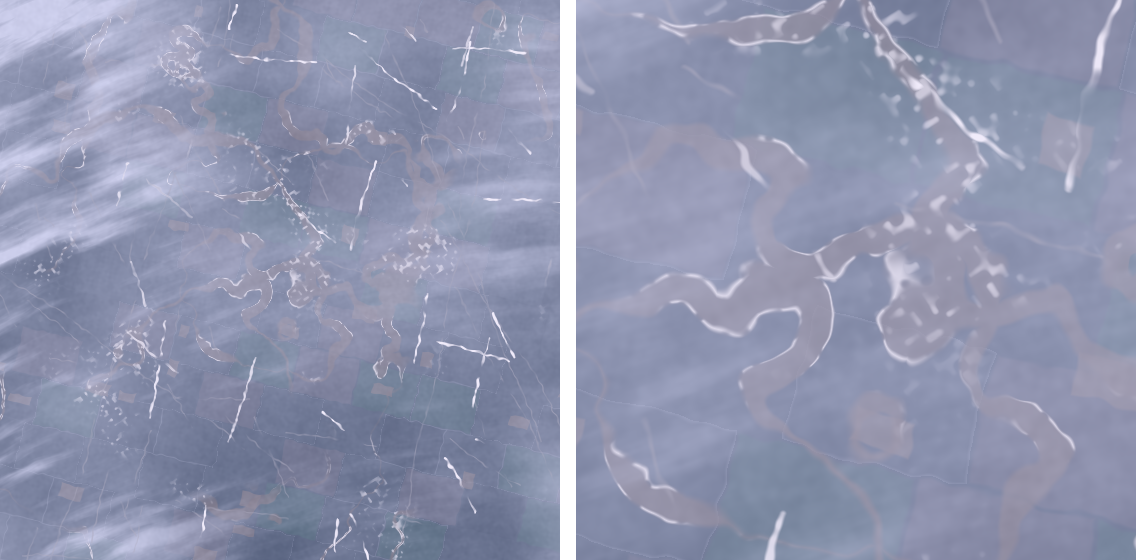
Left, the full canvas; right, a detail of the centre.
A WebGL 2 fragment shader for this texture:

```glsl
#version 300 es
precision highp float;
// Hazy aerial farmland: mauve valleys, bright broken tracks and streaks of thin cloud.
#define TRACKS 80
#define ROADS 8
#define FIELD_SCALE vec2(9.0, 12.0)
#define FIELD_TILT 0.24
#define VALLEY_SCALE 3.6
#define HAZE_BASE 0.06
#define CLOUD_GAIN 0.72
#define GRAIN 0.06
#define GROUND vec3(0.378, 0.418, 0.530)
#define HAZE vec3(0.775, 0.785, 0.900)
#define SOIL vec3(0.515, 0.480, 0.535)
#define GLINT vec3(0.94, 0.92, 0.98)

uniform vec2 u_resolution;
out vec4 fragColor;

float hash(vec2 p) {
  return fract(sin(dot(p, vec2(127.1, 311.7))) * 43758.5453);
}

float noise(vec2 p) {
  vec2 i = floor(p), f = fract(p);
  f = f * f * (3.0 - 2.0 * f);
  return mix(mix(hash(i), hash(i + vec2(1, 0)), f.x),
             mix(hash(i + vec2(0, 1)), hash(i + vec2(1, 1)), f.x), f.y);
}

float fbm(vec2 p) {
  float sum = 0.0, amp = 0.53;
  for (int i = 0; i < 4; i++) {
    sum += amp * noise(p);
    p = mat2(1.6, 1.2, -1.2, 1.6) * p + 7.3;
    amp *= 0.5;
  }
  return sum;
}

vec2 rotate(vec2 p, float a) {
  return mat2(cos(a), -sin(a), sin(a), cos(a)) * p;
}

float box(vec2 p, vec2 halfSize) {
  vec2 d = abs(p) - halfSize;
  return length(max(d, 0.0)) + min(max(d.x, d.y), 0.0);
}

// Soft-edged stroke of a given half width
float stroke(float d, float width) {
  return 1.0 - smoothstep(width - 0.001, width + 0.0015, d);
}

// Approximate distance to a winding contour of the noise
float valley(vec2 p, float scale, float seed) {
  vec2 e = vec2(0.005, 0.0), q = p + seed;
  float n = fbm(q * scale);
  vec2 g = vec2(fbm((q + e.xy) * scale) - n, fbm((q + e.yx) * scale) - n) / e.x;
  return abs(n - 0.5) / max(length(g), 1.0);
}

// Staggered field plots: tint in xyz, border strength in w
vec4 fields(vec2 p) {
  vec2 q = rotate(p, -FIELD_TILT) * FIELD_SCALE + 20.0;
  q.x += 3.0 * hash(vec2(floor(q.y), 4.0));
  vec2 id = floor(q), edge = 0.5 - abs(fract(q) - 0.5);
  float d = min(edge.x / FIELD_SCALE.x, edge.y / FIELD_SCALE.y);
  float kind = hash(id + 3.0);
  vec3 tint = kind < 0.12 ? vec3(-0.005, 0.025, 0.0)
            : kind > 0.78 ? vec3(0.05, 0.025, 0.02)
            : vec3(0.03 * (hash(id + 9.0) - 0.5));
  float border = stroke(d, 0.0006) * step(0.6, hash(id + 13.0));
  return vec4(tint * smoothstep(0.0, 0.003, d), border);
}

// Small bare plots scattered on a jittered grid
float plots(vec2 p) {
  vec2 q = rotate(p, -0.25) * 16.0 + 30.0, id = floor(q);
  vec2 size = mix(vec2(0.1), vec2(0.34, 0.25), vec2(hash(id + 1.0), hash(id + 2.0)));
  vec2 shift = 0.3 * (vec2(hash(id + 5.0), hash(id + 6.0)) - 0.5);
  return stroke(box(fract(q) - 0.5 - shift, size) / 16.0, 0.0) * step(0.9, hash(id + 8.0));
}

// Straight tracks in a few headings: x is faint, y is bright
vec2 tracks(vec2 p) {
  vec2 sum = vec2(0.0);
  float broken = noise(rotate(p, 0.5) * 130.0), gaps = noise(p * 42.0 + 8.0);
  for (int i = 0; i < TRACKS + ROADS; i++) {
    float k = float(i), pick = hash(vec2(k, 3.0));
    bool isRoad = i >= TRACKS;
    vec2 center = vec2(hash(vec2(k, 1.0)), hash(vec2(k, 2.0)));
    float heading = pick < 0.36 ? 1.36 : pick < 0.66 ? -1.12 : pick < 0.82 ? -0.68 : -0.18;
    heading += 0.22 * (hash(vec2(k, 4.0)) - 0.5);
    float reach = isRoad ? 0.4 : mix(0.012, 0.09, hash(vec2(k, 5.0)));
    vec2 q = rotate(p - center, heading);
    q.y += 0.004 * sin(q.x * 22.0 + k);
    float d = length(vec2(max(abs(q.x) - reach, 0.0), q.y));
    float power = hash(vec2(k, 6.0)) + 0.7 * (center.x - 0.5) + 0.2 * (center.y - 0.5);
    float bright = isRoad ? 0.0 : smoothstep(0.52, 0.78, power);
    float wear = smoothstep(0.2, 0.55, gaps) * (0.35 + 0.65 * broken);
    sum.x = max(sum.x, stroke(d, 0.001) * wear);
    float shine = smoothstep(0.15, 0.45, gaps) * (0.55 + 0.45 * smoothstep(0.2, 0.6, broken));
    sum.y = max(sum.y, bright * stroke(d, 0.0005 + 0.002 * broken) * shine);
  }
  return sum;
}

// Broad haze plus curved streaks, densest at the upper left
float haze(vec2 p) {
  vec2 flow = vec2(p.x + 0.4 * p.y, p.y - 0.52 * p.x + 0.22 * p.x * p.x);
  flow.y += 0.03 * fbm(p * 5.0);
  float streak = 0.6 * fbm(flow * vec2(3.0, 13.0) + 3.0) + 0.4 * fbm(flow * vec2(7.0, 42.0));
  float left = 1.0 - smoothstep(0.0, 0.5, p.x);
  float patchy = smoothstep(0.35, 0.7, fbm(p * 3.0 + 17.0));
  float cloud = smoothstep(0.43, 0.78, streak) * (0.1 + left + 0.4 * patchy);
  float corner = exp(-4.5 * length(p - vec2(0.0, 1.0)));
  float pool = exp(-14.0 * dot(p - vec2(0.38, 0.26), p - vec2(0.38, 0.26)));
  return HAZE_BASE + 1.05 * (fbm(p * 2.6 + 5.0) - 0.46) + CLOUD_GAIN * cloud
       + 0.5 * corner + 0.1 * left + 0.12 * p.x - 0.12 * pool;
}

void main() {
  vec2 p = gl_FragCoord.xy / min(u_resolution.x, u_resolution.y);
  vec2 rough = p + 0.005 * (vec2(noise(p * 90.0), noise(p * 90.0 + 40.0)) - 0.5);

  // Ground and plots
  vec4 field = fields(rough);
  vec3 color = GROUND + field.xyz;
  color = mix(color, HAZE, 0.2 * field.w);
  color = mix(color, SOIL + 0.02, 0.7 * plots(rough));

  // Winding valleys with broken shining banks
  float d = min(valley(rough, VALLEY_SCALE, 2.7), valley(rough, VALLEY_SCALE * 1.4, 9.1) + 0.002);
  float width = 0.002 + 0.009 * smoothstep(0.35, 0.8, noise(p * 13.0));
  float present = smoothstep(0.4, 0.55, noise(p * 4.5 + 31.0));
  color = mix(color, SOIL, 0.75 * present * (1.0 - smoothstep(width - 0.002, width + 0.003, d)));
  float fleck = noise(rotate(p, 0.6) * 170.0);
  float bank = stroke(abs(d - width), 0.0006) * present * smoothstep(0.55, 0.72, noise(p * 24.0 + 6.0));
  bank *= smoothstep(0.2, 0.6, fleck);

  // Specks of settlement beside the valleys
  float village = smoothstep(0.66, 0.82, noise(p * 9.0 + 50.0)) * (1.0 - smoothstep(0.005, 0.03, d));
  float specks = village * smoothstep(0.62, 0.95, fleck);

  // Veil, surface grain, then the tracks that shine through it
  color = mix(color, HAZE, clamp(haze(p), -0.06, 1.05));
  color += GRAIN * (0.6 * fbm(rotate(p, 0.3) * 60.0) + 0.4 * fleck - 0.5);
  vec2 line = tracks(rough);
  color = mix(color, vec3(0.68, 0.67, 0.75), 0.6 * line.x);
  color = mix(color, GLINT, clamp(max(line.y, max(0.8 * bank, 0.6 * specks)), 0.0, 1.0));
  fragColor = vec4(clamp(color, 0.0, 1.0), 1.0);
}
```
